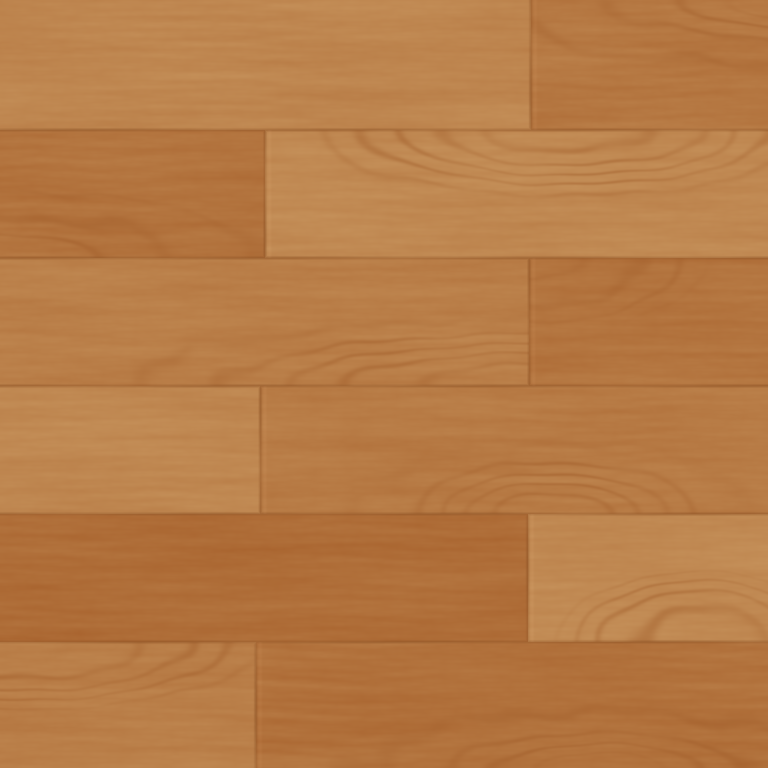
A three.js fragment shader for this texture:

```glsl
// Warm wooden floor: six rows of staggered planks, two planks in each row.
// Layered sines make the long grain, stretched cellular noise the flecks,
// and elliptical rings at a plank edge the arched growth lines.
varying vec2 vUv;

const float ROWS = 6.0;
const float TAU = 6.2831853;
const vec3 DARK_WOOD = vec3(0.675, 0.412, 0.203);
const vec3 LIGHT_WOOD = vec3(0.768, 0.560, 0.345);
const vec3 RING_BROWN = vec3(0.630, 0.365, 0.165);
const vec3 SEAM_BROWN = vec3(0.560, 0.330, 0.150);

vec2 hash2(vec2 p) {
  vec2 q = vec2(dot(p, vec2(127.1, 311.7)), dot(p, vec2(269.5, 183.3)));
  return fract(sin(q) * 43758.55);
}

// Distance to the nearest scattered cell point
float cellular(vec2 p) {
  vec2 cell = floor(p);
  float nearest = 2.0;
  for (int j = -1; j <= 1; j++) {
    for (int i = -1; i <= 1; i++) {
      vec2 neighbour = cell + vec2(float(i), float(j));
      nearest = min(nearest, length(neighbour + hash2(neighbour) - p));
    }
  }
  return nearest;
}

// Long wavering streaks, about -1 to 1
float streaks(vec2 p, float seed) {
  float sum = 0.0;
  float frequency = 55.0;
  for (int i = 0; i < 6; i++) {
    float n = float(i);
    float phase = seed * (2.3 + n * 1.7);
    float sway = 1.3 * sin(p.x * (4.0 + n * 2.1) + phase)
               + 0.7 * sin(p.x * (9.7 + n * 3.3) - phase * 1.4);
    float strength = 0.65 + 0.35 * sin(p.x * (6.0 + n) + phase * 2.1);
    sum += strength * sin(p.y * frequency + sway + phase);
    frequency *= 1.53;
  }
  return sum / 3.0;
}

// Plank traits: tone, ring centre x, ring edge (1 top, -1 bottom, 0 none), reach
vec4 plankTraits(float row, bool right) {
  if (row < 0.5) return right ? vec4(0.38, 1.04, 1.0, 0.40) : vec4(0.74, 0.3, 0.0, 1.0);
  if (row < 1.5) return right ? vec4(0.83, 0.74, 1.0, 0.30) : vec4(0.25, 0.02, -1.0, 0.30);
  if (row < 2.5) return right ? vec4(0.29, 0.68, 1.0, 0.20) : vec4(0.57, 0.72, -1.0, 0.50);
  if (row < 3.5) return right ? vec4(0.46, 0.72, -1.0, 0.22) : vec4(0.80, 0.2, 0.0, 1.0);
  if (row < 4.5) return right ? vec4(0.82, 0.91, -1.0, 0.16) : vec4(0.10, 0.4, 0.0, 1.0);
  return right ? vec4(0.20, 0.78, -1.0, 0.32) : vec4(0.56, 0.02, 1.0, 0.29);
}

// Arched growth lines round a centre on the top or bottom plank edge
float growthRings(vec2 p, float height, vec4 traits, float seed) {
  float fromEdge = traits.z > 0.0 ? 1.0 - height : height;
  float radius = length(vec2((p.x - traits.y) / traits.w, fromEdge / 0.48));
  float wobble = 0.035 * sin(p.x * 31.0 + seed) + 0.025 * sin(p.x * 67.0 + p.y * 45.0);
  float turn = radius * 4.2 + 0.5 * sin(radius * 5.0 + seed) + wobble * 3.0;
  float line = pow(0.5 + 0.5 * cos(TAU * turn), 4.0);
  float fade = smoothstep(0.15, 0.4, radius) * (1.0 - smoothstep(0.85, 1.35, radius));
  return line * fade * abs(traits.z);
}

// Soft line: 1 at zero distance, 0 at the given width
float softLine(float distance, float width) {
  return 1.0 - smoothstep(0.0, width, abs(distance));
}

void main() {
  // Plank layout, counted from the top
  float depth = (1.0 - vUv.y) * ROWS - 0.015;
  float row = clamp(floor(depth), 0.0, ROWS - 1.0);
  float height = 1.0 - (depth - row);
  float joint = mod(row, 2.0) < 0.5 ? 0.691 - 0.001 * row : 0.348 - 0.003 * row;
  bool right = vUv.x > joint;
  vec4 traits = plankTraits(row, right);
  float seed = row * 3.7 + (right ? 11.3 : 1.9);

  // Grain, flecks and cloudy patches shift the plank tone
  float grain = streaks(vUv, seed);
  float flecks = cellular(vUv * vec2(20.0, 165.0) + seed * 7.0) - 0.5;
  float mottle = cellular(vUv * vec2(75.0, 110.0) + seed * 3.0) - 0.5;
  float clouds = sin(vUv.x * 13.0 + seed) * sin(vUv.y * 27.0 + vUv.x * 5.0 + seed * 2.0);
  float tone = traits.x + 0.13 * grain - 0.13 * flecks - 0.05 * mottle + 0.06 * clouds;
  vec3 color = mix(DARK_WOOD, LIGHT_WOOD, tone);

  // Growth rings
  float ringFade = 0.75 + 0.25 * sin(vUv.x * 23.0 + seed);
  color = mix(color, RING_BROWN, 0.42 * ringFade * growthRings(vUv, height, traits, seed));

  // Seams between rows and joints between planks
  float nearestSeam = clamp(floor(depth + 0.5), 1.0, ROWS - 1.0);
  float rowSeam = softLine((depth - nearestSeam) / ROWS, 0.0036);
  float plankJoint = softLine(vUv.x - joint, 0.0036);
  float wear = 0.8 + 0.2 * sin(vUv.x * 19.0 + vUv.y * 37.0 + row);
  color = mix(color, SEAM_BROWN, 0.55 * wear * max(rowSeam, plankJoint));
  color += 0.018 * softLine(vUv.x - joint - 0.006, 0.004);

  gl_FragColor = vec4(color, 1.0);
}
```
